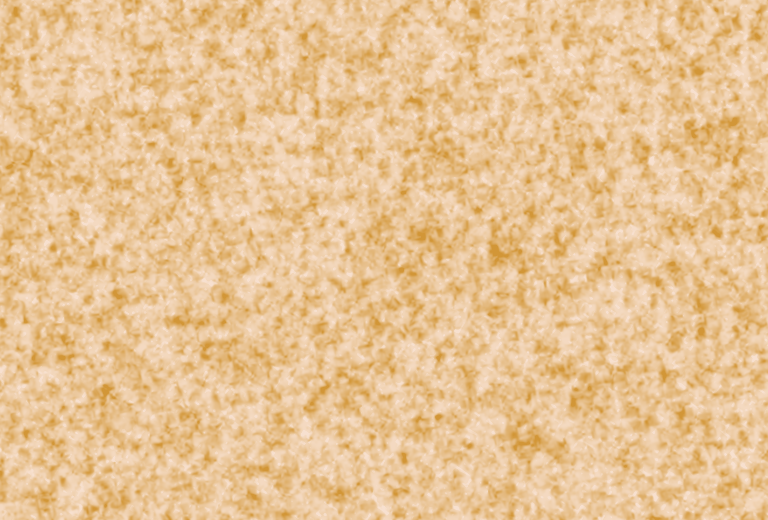
Reproduce this texture procedurally as a Shadertoy shader.

```glsl
float hash(vec2 cell) {
    vec3 q = fract(vec3(cell.xyx) * 0.1031);
    q += dot(q, q.yzx + 33.33);
    return fract((q.x + q.y) * q.z);
}

// Value noise centred on zero
float noise(vec2 p) {
    vec2 cell = floor(p), f = fract(p);
    vec2 w = f * f * (3.0 - 2.0 * f);
    float low = mix(hash(cell), hash(cell + vec2(1, 0)), w.x);
    float high = mix(hash(cell + vec2(0, 1)), hash(cell + vec2(1, 1)), w.x);
    return mix(low, high, w.y) - 0.5;
}

vec2 rotate(vec2 p, float angle) {
    float c = cos(angle), s = sin(angle);
    return vec2(c * p.x + s * p.y, c * p.y - s * p.x);
}

// Cloudy patches, upright blotches, then finer crumbs
float mottling(vec2 p) {
    float sum = 0.12 * noise(p * 11.0 + 5.0);
    sum += 0.32 * noise(rotate(p, 0.4) * 26.0 + 31.0);
    sum += 0.85 * noise(p * vec2(58.0, 42.0) + 67.0);
    sum += 0.80 * noise(rotate(p, 0.1) * vec2(92.0, 80.0) + 113.0);
    sum += 0.66 * noise(rotate(p, 0.2) * 160.0 + 171.0);
    return sum;
}

void mainImage(out vec4 fragColor, in vec2 fragCoord) {
    vec2 p = fragCoord / iResolution.y;

    // Ragged outlines
    vec2 warp = vec2(noise(p * 75.0 + 211.0), noise(p * 75.0 + 257.0));
    vec2 ragged = p + 0.006 * warp;

    // Faint streaks rising slightly to the right
    float streaks = noise(rotate(ragged, 0.12) * vec2(18.0, 95.0) + 301.0);
    float relief = 0.82 * (mottling(ragged) + 0.4 * streaks);
    float tone = 0.68 + relief - 0.65 * relief * relief;

    // Tiny pale flecks inside the light patches
    float fleck = smoothstep(0.15, 0.4, noise(rotate(p, 1.0) * 150.0 + 401.0));
    tone += 0.22 * fleck * smoothstep(0.5, 0.9, tone);

    vec3 ochre = vec3(0.85, 0.64, 0.32);
    vec3 cream = vec3(0.95, 0.84, 0.73);
    fragColor = vec4(mix(ochre, cream, clamp(tone, -0.25, 1.2)), 1.0);
}
```
